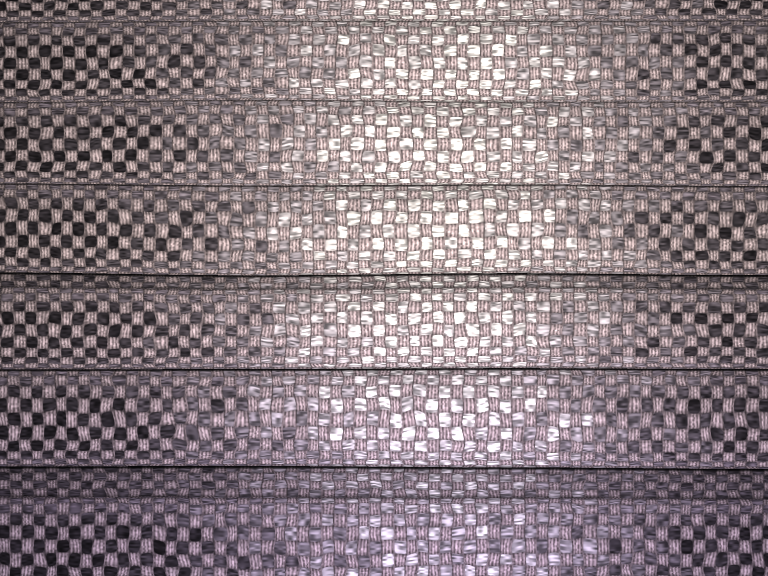
Write a WebGL 1 fragment shader that draws this texture.

```glsl
precision highp float;
// Pleated woven fabric: a checker of ribbed and satin cells, 64 across,
// wrapped over horizontal rolls. Satin turns from black to silver where
// the light catches it; tucked strips and creases separate the rolls.
uniform vec2 u_resolution;

float hash(vec2 p) {
  vec3 q = fract(vec3(p.xyx) * vec3(0.1031, 0.1030, 0.0973));
  q += dot(q, q.yzx + 33.33);
  return fract((q.x + q.y) * q.z);
}

float noise(vec2 p) {
  vec2 i = floor(p), f = fract(p);
  f = f * f * (3.0 - 2.0 * f);
  return mix(mix(hash(i), hash(i + vec2(1.0, 0.0)), f.x),
             mix(hash(i + vec2(0.0, 1.0)), hash(i + 1.0), f.x), f.y);
}

// Fold coordinate: whole numbers lie on creases, spaced closer toward the top
float foldCoord(vec2 p) {
  float y = p.y + 0.008 * (noise(vec2(p.x * 3.0, p.y * 5.0 + 7.0)) - 0.5);
  float t = (0.178 - sqrt(max(0.031684 - 0.0184 * (y - 0.1875), 0.0))) / 0.0092;
  return t < 0.0 ? t * 0.85 : t;
}

// Woven surface at cell coordinates c, with highlight and roll slope
vec3 weave(vec2 c, float highlight, float slope) {
  vec2 id = floor(c);
  float checker = sin(3.14159 * c.x) * sin(3.14159 * c.y);
  float ribbed = smoothstep(-0.14, 0.14, checker + 0.06);
  float relief = 0.62 + 0.46 * sqrt(abs(checker));
  float grazing = smoothstep(0.45, 1.0, abs(slope));

  // Vertical ribs with uneven yarn
  float ribs = 0.5 + 0.5 * cos(6.28318 * 3.5 * c.x);
  float yarn = noise(c * vec2(8.0, 7.0));
  float ribTone = (0.52 + 0.06 * highlight) * (0.56 + 0.4 * ribs + 0.52 * yarn);
  vec3 ribColor = vec3(1.04, 0.94, 0.95) * ribTone * relief;

  // Horizontal satin floats, streaked along their length
  float streak = noise(vec2(c.x * 2.2, c.y * 7.0) + 40.0);
  float jitter = 0.5 * (hash(id + 9.0) - 0.5) * (0.15 + highlight * (1.3 - highlight) * 2.0);
  float shine = clamp(highlight + jitter, 0.0, 1.0);
  float satinTone = mix(0.13, 0.9, shine);
  satinTone = mix(satinTone, 0.5 + 0.2 * highlight, grazing * 0.75);
  satinTone *= (0.5 + 0.9 * streak) * (0.8 + 0.28 * sqrt(abs(checker)));
  vec3 satinColor = satinTone * mix(vec3(1.0, 0.92, 1.0), vec3(1.0, 0.98, 0.97), shine);

  return mix(satinColor, ribColor, ribbed);
}

vec3 fabric(vec2 p) {
  float t = foldCoord(p);
  float fold = floor(t);
  float f = t - fold;

  // Two folds show a flat strip tucked below their upper crease
  float strip = fold == 1.0 ? 0.15 : (fold == -1.0 ? 0.25 : 0.0);
  float tucked = step(1.0 - strip, f) * step(0.01, strip);
  float body = clamp(f / (1.0 - strip), 0.0, 1.0);

  // Cylinder wrap, with the bulge below the middle
  float slope = (2.0 * pow(body, 0.76) - 1.0) * 0.985;
  float row = 3.7 * asin(slope) + 9.0 * fold;
  if (tucked > 0.5) {
    row = (f - 1.0 + strip) * 15.0;
    slope = 0.7;
  }
  float drift = hash(vec2(fold, 3.0)) + 0.5 * noise(vec2(p.x * 6.0, fold * 5.0));
  vec2 c = vec2(p.x * 64.0 + drift, row);
  c += 0.3 * (vec2(noise(c * 0.8), noise(c * 0.8 + 31.0)) - 0.5);

  // Broad glare right of the centre, weaker in the lowest fold
  float dx = (p.x - 0.57) / 0.25;
  float glare = exp(-dx * dx) * mix(0.75, 1.0, smoothstep(0.0, 0.3, p.y));
  vec3 color = weave(c, glare, slope);

  // Roll shading, then the dark crease and its soft shadow
  float shade = 1.12 - 0.14 * slope * slope - 0.04 * slope;
  shade *= 1.0 - 0.14 * tucked;
  float depth = mix(1.0, 0.4, smoothstep(1.0, 3.0, fold));
  float below = 1.0 - f;
  shade *= 1.0 - depth * (0.7 * smoothstep(0.03, 0.005, below)
                        + 0.16 * smoothstep(0.12, 0.0, below));
  shade *= 1.0 - 0.35 * depth * smoothstep(0.03, 0.0, f);
  float lip = (f - 1.0 + strip) / 0.025;
  shade *= 1.0 - 0.3 * step(0.01, strip) * exp(-lip * lip);
  return color * shade;
}

void main() {
  // Four samples per pixel keep the fine threads smooth
  vec3 color = vec3(0.0);
  for (int j = 0; j < 2; j++) {
    for (int i = 0; i < 2; i++) {
      vec2 offset = (vec2(float(i), float(j)) - 0.5) * 0.4;
      color += 0.25 * fabric((gl_FragCoord.xy + offset) / u_resolution);
    }
  }

  // Warm light above, violet below, dimmer toward the corners
  vec2 p = gl_FragCoord.xy / u_resolution;
  vec2 d = p - vec2(0.56, 0.55);
  color *= mix(vec3(0.98, 0.94, 1.06), vec3(1.03, 1.01, 0.99), smoothstep(0.0, 0.6, p.y));
  color *= 1.16 - 0.5 * dot(d, d);
  gl_FragColor = vec4(clamp(color, 0.0, 1.0), 1.0);
}
```
